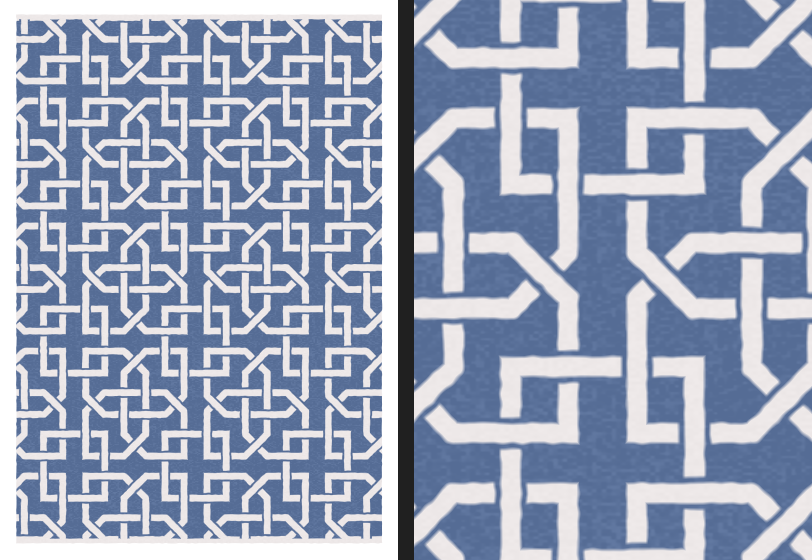
Left, the full canvas; right, a detail of the centre.
Give the GLSL for this pattern, as a WebGL 2 fragment shader.

```glsl
#version 300 es
precision highp float;
// A flat-woven rug with an interlaced lattice: each cell holds one looped
// octagonal knot, and a square link threads the corners of four knots.
// Strands are distance fields, woven pairwise with a gap beside the upper one.

uniform vec2 u_resolution;
out vec4 outColor;

// Lengths are in design units; the canvas spans CANVAS units.
const vec2 CANVAS = vec2(546.0, 768.0);
const vec2 RUG_MIN = vec2(22.5, 23.0);
const vec2 RUG_MAX = vec2(524.0, 748.0);
const vec2 CELL = vec2(166.5, 171.5);
const vec2 KNOT_CENTER = vec2(185.0, 386.0);
const vec2 OCTAGON = vec2(67.5, 72.0);   // half size of the knot
const vec2 LINK = vec2(42.0, 44.0);      // half size of the square link
const float BAR = 15.0;                  // offset of the inner bars
const float BEND = 42.0;                 // where a bar turns diagonal
const float HALF_WIDTH = 4.65;
const float GAP = 2.6;
const float HEM = 6.5;

const vec3 BLUE = vec3(0.335, 0.425, 0.585);
const vec3 PALE_BLUE = vec3(0.385, 0.475, 0.635);
const vec3 CREAM = vec3(0.93, 0.91, 0.91);

float hash(vec2 p) {
  return fract(sin(dot(p, vec2(127.1, 311.7))) * 43758.5453);
}

float noise(vec2 p) {
  vec2 i = floor(p), f = fract(p);
  f = f * f * (3.0 - 2.0 * f);
  return mix(mix(hash(i), hash(i + vec2(1, 0)), f.x),
             mix(hash(i + vec2(0, 1)), hash(i + vec2(1, 1)), f.x), f.y);
}

float segment(vec2 p, vec2 a, vec2 b) {
  vec2 ab = b - a;
  return length(p - a - ab * clamp(dot(p - a, ab) / dot(ab, ab), 0.0, 1.0));
}

// Axis-aligned segment with square ends.
float bar(vec2 p, vec2 a, vec2 b) {
  vec2 q = abs(p - 0.5 * (a + b)) - 0.5 * abs(b - a);
  return max(q.x, q.y);
}

// Coverage of the region d < 0.
float cover(float d, float soft) {
  return clamp(0.5 - d / soft, 0.0, 1.0);
}

// A strand holds (distance to centre line, visible ink).
vec2 strand(float d, float soft) {
  return vec2(d, cover(d - HALF_WIDTH, soft));
}

vec2 weave(vec2 a, vec2 b, bool aOnTop, float soft) {
  vec2 over = aOnTop ? a : b;
  vec2 under = aOnTop ? b : a;
  float clear = 1.0 - cover(over.x - HALF_WIDTH - GAP, soft);
  return vec2(min(a.x, b.x), max(over.y, under.y * clear));
}

// One bar of the knot: straight, diagonal, then along the octagon side.
vec2 knotStrand(vec2 p, vec2 size, float soft) {
  p.x = abs(p.x);
  vec2 turn = vec2(BEND, BAR);
  vec2 side = vec2(size.x, BAR - (size.x - BEND));
  float d = segment(p, vec2(0.0, BAR), turn);
  d = min(d, segment(p, turn, side));
  d = min(d, bar(p, side - vec2(0.0, 5.0), vec2(size.x, -size.y)));
  return strand(d, soft);
}

vec2 knot(vec2 p, float soft) {
  vec2 across = weave(knotStrand(p, OCTAGON, soft),
                      knotStrand(vec2(p.x, -p.y), OCTAGON, soft), p.x > 0.0, soft);
  vec2 upright = weave(knotStrand(vec2(p.y, -p.x), OCTAGON.yx, soft),
                       knotStrand(p.yx, OCTAGON.yx, soft), p.y > 0.0, soft);
  // The strands join at the octagon corners instead of crossing.
  if (min(abs(p.x), abs(p.y)) > 2.0 * BAR)
    return vec2(min(across.x, upright.x), max(across.y, upright.y));
  return weave(across, upright, p.x * p.y < 0.0, soft);
}

float lattice(vec2 p, float soft) {
  vec2 t = (p - KNOT_CENTER) / CELL;
  vec2 k = (fract(t + 0.5) - 0.5) * CELL;
  vec2 c = (fract(t) - 0.5) * CELL;
  vec2 q = abs(c) - LINK;
  vec2 link = strand(abs(max(q.x, q.y)), soft);
  bool linkOnTop = (c.x * c.y < 0.0) == (abs(c.y) > abs(c.x));
  return weave(link, knot(k, soft), linkOnTop, soft).y;
}

void main() {
  vec2 p = gl_FragCoord.xy / u_resolution * CANVAS;
  float pixel = CANVAS.y / u_resolution.y;
  float soft = max(pixel, 1.6);

  // Slightly uneven yarn edges.
  vec2 wobble = vec2(noise(p * 0.22), noise(p * 0.22 + 57.0)) - 0.5;
  vec2 yarn = p + 0.9 * wobble;
  vec2 edge = max(RUG_MIN - yarn, yarn - RUG_MAX);
  float ink = max(lattice(yarn, soft), cover(-edge.y - HEM, soft));

  // Woven grain and broad fading.
  float grain = noise(p * vec2(0.45, 0.65));
  float fade = noise(p * 0.025);
  float tone = smoothstep(0.35, 1.0, 0.75 * grain + 0.25 * fade);
  vec3 color = mix(mix(BLUE, PALE_BLUE, tone), CREAM + 0.02 * (grain - 0.5), ink);
  color = mix(vec3(1.0), color, cover(max(edge.x, edge.y), pixel));
  outColor = vec4(color, 1.0);
}
```
